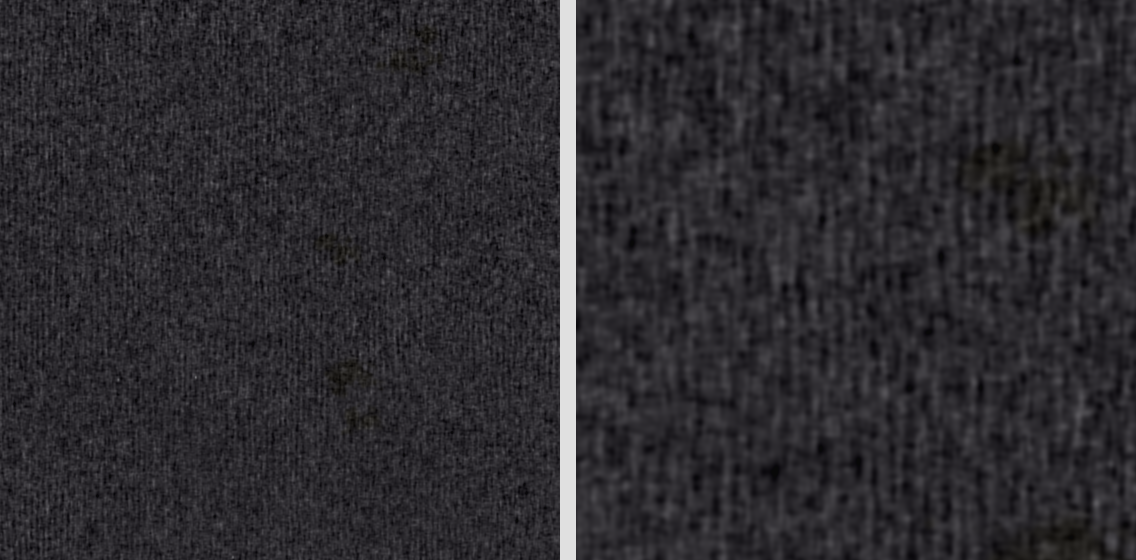
Left, the full canvas; right, a detail of the centre.
Give the GLSL for this texture, as a Shadertoy shader.

```glsl
// Dark charcoal knit fabric with fine vertical ribs, faint brown stains and lint.
const vec3 CLOTH = vec3(0.168, 0.161, 0.178);
const vec3 STAIN_TINT = vec3(-0.036, -0.037, -0.066);
const vec3 LINT = vec3(0.55, 0.55, 0.56);

const vec2 STREAK_CELLS = vec2(235.0, 80.0);   // tall dashes along the ribs
const vec2 FLECK_CELLS = vec2(190.0, 200.0);   // round grains
const vec2 CRUMB_CELLS = vec2(105.0, 225.0);   // short crosswise fibres
const float STREAK_GAIN = 0.074;
const float FLECK_GAIN = 0.058;
const float CRUMB_GAIN = 0.050;

const float RIB_COUNT = 95.0;
const float RIB_GAIN = 0.024;
const int STAIN_COUNT = 5;
const int LINT_COUNT = 7;
const float TAU = 6.2831853;

vec3 hash3(vec2 p) {
    vec3 q = fract(vec3(p.xyx) * vec3(0.1031, 0.1030, 0.0973));
    q += dot(q, q.yxz + 33.33);
    return fract((q.xxy + q.yzz) * q.zyx);
}

// Cellular noise: one soft grain of random sign and strength per cell.
float grains(vec2 p, float seed) {
    vec2 cell = floor(p);
    vec2 local = p - cell;
    float sum = 0.0;
    for (int y = -1; y <= 1; y++) {
        for (int x = -1; x <= 1; x++) {
            vec2 offset = vec2(x, y);
            vec3 rnd = hash3(cell + offset + seed);
            vec2 d = offset + rnd.xy - local;
            sum += (2.0 * rnd.z - 1.0) * exp(-4.0 * dot(d, d));
        }
    }
    return sum;
}

// Vertical ribs that waver sideways and fade in and out.
float ribs(vec2 uv) {
    float waver = 0.9 * sin(uv.y * 17.0 + uv.x * 9.0) + 1.1 * grains(uv * vec2(40.0, 25.0), 71.0);
    float strength = clamp(0.8 + 0.9 * grains(uv * vec2(14.0, 9.0), 137.0), 0.2, 1.4);
    return strength * cos(TAU * RIB_COUNT * uv.x + waver);
}

// Ragged wide blots scattered over the cloth.
float stains(vec2 uv) {
    float ragged = 0.7 * grains(uv * vec2(38.0, 45.0), 211.0) + 0.4 * grains(uv * 110.0, 263.0);
    float cover = 0.0;
    for (int i = 0; i < STAIN_COUNT; i++) {
        vec3 rnd = hash3(vec2(float(i) * 7.0 + 3.0, 19.0));
        vec2 radius = mix(vec2(0.035, 0.020), vec2(0.070, 0.042), rnd.z);
        float d = length((uv - mix(vec2(0.06), vec2(0.94), rnd.xy)) / radius);
        cover = max(cover, 1.0 - smoothstep(0.25, 1.15, d + ragged));
    }
    return cover;
}

// Tiny pale specks.
float lint(vec2 uv) {
    float cover = 0.0;
    for (int i = 0; i < LINT_COUNT; i++) {
        vec3 rnd = hash3(vec2(float(i) * 11.0 + 5.0, 47.0));
        vec2 d = (uv - rnd.xy) / vec2(0.0022, 0.0030);
        cover = max(cover, mix(0.3, 0.9, rnd.z) * exp(-dot(d, d)));
    }
    return cover;
}

void mainImage(out vec4 fragColor, in vec2 fragCoord) {
    vec2 uv = fragCoord / iResolution.xy;

    // Weave relief, slightly crisper towards the top
    float relief = STREAK_GAIN * grains(uv * STREAK_CELLS, 11.0)
                 + FLECK_GAIN * grains(uv * FLECK_CELLS, 307.0)
                 + CRUMB_GAIN * grains(uv * CRUMB_CELLS, 523.0)
                 + RIB_GAIN * ribs(uv);
    relief *= mix(0.92, 1.12, uv.y) + 0.15 * grains(uv * 9.0, 401.0);

    // Broad unevenness of the dye
    float dye = 0.008 * grains(uv * 6.0, 89.0) + 0.006 * grains(uv * 30.0, 167.0);

    vec3 color = CLOTH + relief + dye;
    color += STAIN_TINT * stains(uv);
    color = mix(color, LINT, lint(uv));
    fragColor = vec4(clamp(color, 0.03, 1.0), 1.0);
}
```
